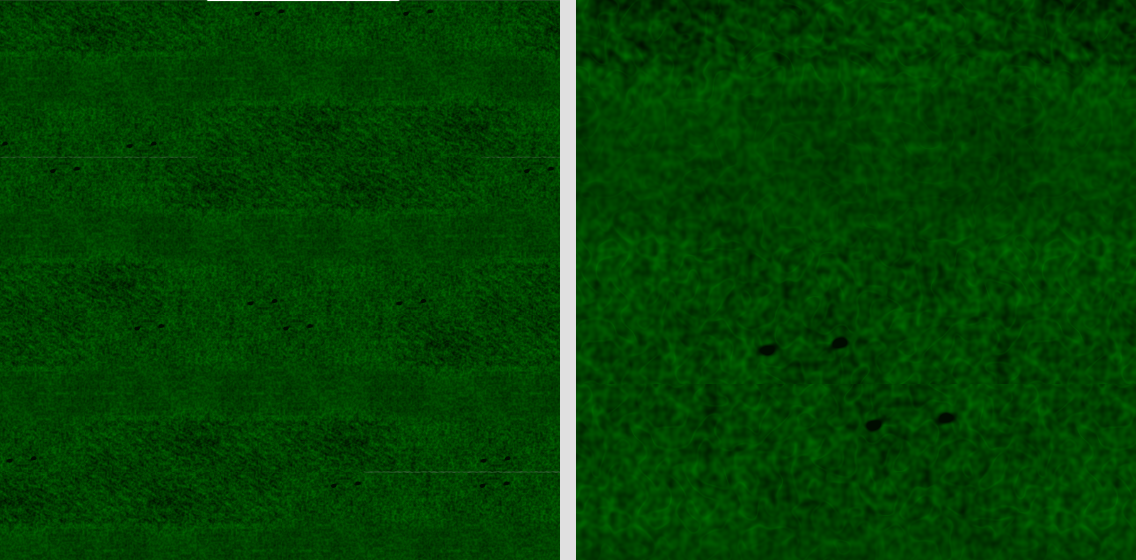
Left: the whole. Right: its middle third, enlarged.
Write a three.js fragment shader that draws this texture.

```glsl
varying vec2 vUv;

const float TAU = 6.28318;
const float ROW_HEIGHT = 0.281;
const float BLOCK_WIDTH = 0.556;
const float TILE_WIDTH = 0.2656;

vec2 gradient(vec2 cell, vec2 period) {
  vec2 c = mod(cell, period);
  float angle = TAU * fract(sin(dot(c, vec2(127.1, 311.7))) * 43758.5);
  return vec2(cos(angle), sin(angle));
}

// Gradient noise that repeats after a whole number of cells
float noise(vec2 p, vec2 period) {
  vec2 i = floor(p);
  vec2 f = fract(p);
  vec2 w = f * f * f * (f * (f * 6.0 - 15.0) + 10.0);
  vec2 e = vec2(1.0, 0.0);
  float a = dot(gradient(i, period), f);
  float b = dot(gradient(i + e.xy, period), f - e.xy);
  float c = dot(gradient(i + e.yx, period), f - e.yx);
  float d = dot(gradient(i + e.xx, period), f - e.xx);
  return mix(mix(a, b, w.x), mix(c, d, w.x), w.y);
}

float tileNoise(vec2 uv, float cells) {
  return noise(uv * cells, vec2(cells));
}

float band(float x, float low, float high, float soft) {
  return smoothstep(low - soft, low + soft, x) * (1.0 - smoothstep(high - soft, high + soft, x));
}

// Offset from a centre, wrapped across the tile
vec2 wrapped(vec2 uv, vec2 centre) {
  vec2 d = uv - centre;
  d.x = fract(d.x + 0.5) - 0.5;
  return d;
}

float glow(vec2 uv, vec2 centre, vec2 radius) {
  vec2 d = wrapped(uv, centre) / radius;
  return exp(-dot(d, d));
}

// Thin curled fibres along the zero lines of warped noise
float fibres(vec2 uv, float cells, float width) {
  vec2 bend = vec2(tileNoise(uv + 0.37, 17.0), tileNoise(uv + 0.71, 17.0));
  return 1.0 - smoothstep(0.0, width, abs(tileNoise(uv + bend * 0.025, cells)));
}

// Two ragged dark holes side by side
float holes(vec2 uv, float ragged) {
  float dark = 0.0;
  for (int i = 0; i < 2; i++) {
    float side = float(i) * 2.0 - 1.0;
    vec2 d = wrapped(uv, vec2(0.43 + side * 0.076, 0.078 - side * 0.007));
    float r = length(d * vec2(0.8, 1.2)) + ragged * 0.022;
    dark = max(dark, 1.0 - smoothstep(0.008, 0.023, r));
  }
  return dark;
}

// Green level of one tile, with v measured downward
float turf(vec2 uv) {
  float fine = tileNoise(uv, 61.0);
  float medium = tileNoise(uv + 0.13, 31.0);
  float clumps = tileNoise(uv + 0.29, 13.0);
  float broad = tileNoise(uv + 0.53, 5.0);

  float calm = band(uv.y, 0.32, 0.62, 0.06);
  float rough = band(uv.y, 0.67, 0.98, 0.04);
  float level = 0.258 + broad * 0.045 + clumps * 0.05 * (1.0 - 0.5 * calm);
  level += (fine * 0.13 + medium * 0.11) * (1.0 - 0.3 * calm);
  level += 0.045 * (fibres(uv, 23.0, 0.14) - 0.25) * (1.0 - 0.4 * calm);

  // Slanted dark strokes below a bright ridge
  vec2 slant = vec2(uv.x * 18.0, uv.y * 48.0 - uv.x * 24.0);
  level += rough * (noise(slant, vec2(18.0, 24.0)) * 0.11 - 0.012);
  level += 0.03 * band(uv.y + broad * 0.04, 0.62, 0.67, 0.025);

  // Woven dimples, strongest in one patch
  vec2 weave = cos(uv * vec2(16.0, 14.0) * TAU);
  float patchArea = band(uv.y, 0.39, 0.61, 0.04) * band(abs(wrapped(uv, vec2(0.05, 0.5)).x), -1.0, 0.14, 0.04);
  level += (weave.x * 0.4 + weave.y) * (0.004 * calm + 0.014 * patchArea) - 0.02 * patchArea;

  // Uneven light and shade
  level += 0.035 * glow(uv, vec2(0.88, 0.25), vec2(0.2, 0.14));
  level += 0.03 * glow(uv, vec2(0.17, 0.8), vec2(0.15, 0.12));
  level -= 0.035 * glow(uv, vec2(0.8, 0.86), vec2(0.22, 0.13));

  return mix(level, 0.01, holes(uv, medium));
}

float seam(vec2 p, float left, float right, float y, float halfWidth) {
  float across = 1.0 - smoothstep(halfWidth * 0.5, halfWidth * 1.5, abs(p.y - y));
  return across * band(p.x, left, right, 0.002);
}

void main() {
  vec2 p = vec2(vUv.x, 1.0 - vUv.y);
  float row = floor(p.y / ROW_HEIGHT);

  // Shifted rows of blocks; every second block is turned half round
  float start = 0.367 + 0.514 * row - 0.0326 * row * row;
  float x = mod(p.x - start, 2.0 * BLOCK_WIDTH);
  float turned = step(BLOCK_WIDTH, x);
  vec2 local = vec2(x - turned * BLOCK_WIDTH, p.y - row * ROW_HEIGHT);
  local = mix(local, vec2(BLOCK_WIDTH, ROW_HEIGHT) - local, turned);
  vec2 uv = local / vec2(TILE_WIDTH, ROW_HEIGHT);

  vec3 color = vec3(0.0, clamp(turf(uv), 0.05, 0.48), 0.0);

  // Worn joins and the pale top edge
  float joins = seam(p, -1.0, 0.352, ROW_HEIGHT, 0.0014);
  joins += seam(p, 0.86, 2.0, ROW_HEIGHT, 0.0014);
  joins += seam(p, 0.65, 2.0, ROW_HEIGHT * 3.0, 0.0014);
  float wear = clamp(0.5 + tileNoise(uv, 41.0), 0.0, 1.0);
  color = mix(color, vec3(0.2, 0.36, 0.2), joins * wear);
  color = mix(color, vec3(0.2, 0.32, 0.2), 0.5 * seam(p, -1.0, 2.0, 0.0, 0.0014));
  color = mix(color, vec3(1.0), seam(p, 0.37, 0.713, 0.0, 0.002));

  gl_FragColor = vec4(color, 1.0);
}
```
